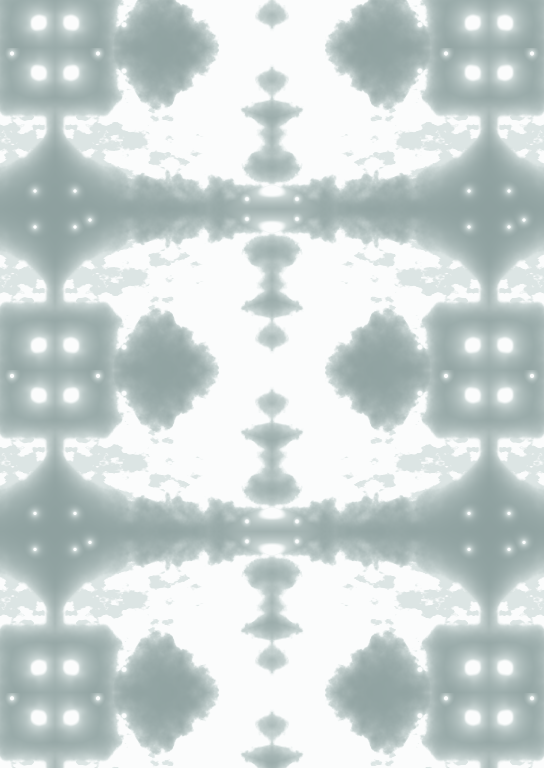
Give the GLSL for this pattern, as a Shadertoy shader.

```glsl
// Mirrored grey-green ink blots: barred columns, eyed blocks and totems on white

float hash(vec2 p) {
    return fract(sin(dot(p, vec2(127.1, 311.7))) * 43758.5453);
}

float noise(vec2 p) {
    vec2 i = floor(p), f = fract(p);
    f = f * f * (3.0 - 2.0 * f);
    return mix(mix(hash(i), hash(i + vec2(1, 0)), f.x),
               mix(hash(i + vec2(0, 1)), hash(i + vec2(1, 1)), f.x), f.y);
}

float fbm(vec2 p) {
    float sum = 0.0, amp = 0.5;
    for (int i = 0; i < 4; i++) {
        sum += amp * noise(p);
        p = mat2(1.6, 1.2, -1.2, 1.6) * p + 7.3;
        amp *= 0.5;
    }
    return sum / 0.9375;
}

float smoothMin(float a, float b, float k) {
    float h = max(k - abs(a - b), 0.0) / k;
    return min(a, b) - 0.25 * k * h * h;
}

float box(vec2 p, vec2 halfSize, float r) {
    vec2 q = abs(p) - halfSize + r;
    return length(max(q, 0.0)) + min(max(q.x, q.y), 0.0) - r;
}

float ellipse(vec2 p, vec2 r) {
    return (length(p / r) - 1.0) * min(r.x, r.y);
}

// Horizontal bar that swells into a diamond, with a neck up to the block
float bar(vec2 p) {
    float d = (p.y - 0.26 - 0.6 * exp(-2.6 * p.x)) * 0.8;
    return smoothMin(d, box(p - vec2(0, 0.8), vec2(0.08, 0.3), 0.02), 0.12);
}

// Rounded block flanked by a blunt diamond
float block(vec2 p) {
    vec2 q = abs(p - vec2(1.05, 0));
    float diamond = max(length(q) - 0.55, (q.x + q.y - 0.67) * 0.707);
    return min(box(p, vec2(0.66, 0.68), 0.25), diamond);
}

// Body, waist, flared cap, thin stem and spade, stacked along the axis
float totem(vec2 p) {
    float body = ellipse(p - vec2(0, 0.42), vec2(0.28, 0.19));
    float flare = 0.1 + 0.2 * smoothstep(0.8, 1.02, p.y);
    float cap = max(max(p.x - flare, p.y + 0.35 * p.x - 1.1), 0.35 - p.y);
    float stem = box(p - vec2(0, 1.24), vec2(0.02, 0.19), 0.01);
    float spade = smoothMin(ellipse(p - vec2(0, 1.28), vec2(0.21, 0.09)), stem, 0.09);
    return min(smoothMin(body, cap, 0.08), spade);
}

// Cuts a round white hole; a higher glow sharpens its halo
float pierce(float d, vec2 p, float r, float glow) {
    return max(d, (r - length(p)) * glow);
}

void mainImage(out vec4 fragColor, in vec2 fragCoord) {
    // Signed tile position, then folded about both mirror axes
    vec2 halfTile = vec2(2.17, 1.612);
    vec2 p = fragCoord / iResolution.y * 7.68 - vec2(0.55, 5.59);
    vec2 s = mod(p + halfTile, 2.0 * halfTile) - halfTile;
    vec2 f = abs(s);
    vec2 t = vec2(halfTile.x - f.x, f.y);

    // Silhouette with ragged outer edges
    float d = min(smoothMin(bar(f), block(f - vec2(0, halfTile.y)), 0.08), totem(t));
    float rough = mix(0.05, 0.22, smoothstep(0.4, 0.8, f.x));
    rough *= mix(1.0, 0.5, smoothstep(0.3, 0.1, t.x));
    d += rough * (fbm(f * 8.0) - 0.5);

    // Eyes and specks
    d = pierce(d, f - vec2(0.16, 1.36) + 0.02 * (noise(f * 14.0) - 0.5), 0.077, 1.0);
    d = pierce(d, (t - vec2(0, 0.185 - t.x * t.x)) * vec2(0.5, 1), 0.06, 1.0);
    d = pierce(d, f - vec2(0.2, 0.18), 0.016, 3.0);
    d = pierce(d, t - vec2(0.25, 0.1), 0.02, 2.0);
    d = pierce(d, f - vec2(0.69, 1.38), 0.025, 2.0);
    d = pierce(d, vec2(f.x, s.y) - vec2(0.43, 1.555), 0.02, 3.0);
    d = pierce(d, s - vec2(0.35, -0.11), 0.016, 3.0);

    // Pale mottling in the gap between bar and block
    float near = 1.0 - length((f - vec2(0.5, 0.64)) * vec2(1.4, 3.0));
    float mottle = fbm(f * vec2(7, 11) + 3.0) + 0.25 * (max(near, -1.0) - 0.6);
    vec3 color = mix(vec3(0.985, 0.99, 0.99), vec3(0.84, 0.88, 0.875),
                     0.85 * smoothstep(0.48, 0.58, mottle));

    // Ink darkens with depth from its edge
    float depth = max(-d, 0.0);
    vec3 ink = mix(vec3(0.83, 0.87, 0.865), vec3(0.565, 0.637, 0.632), 1.0 - exp(-10.0 * depth));
    ink += 0.025 * (noise(f * 3.0) - 0.4);
    float blur = max(0.018, 7.68 / iResolution.y);
    color = mix(color, ink, smoothstep(blur, -blur, d));

    fragColor = vec4(color, 1.0);
}
```
